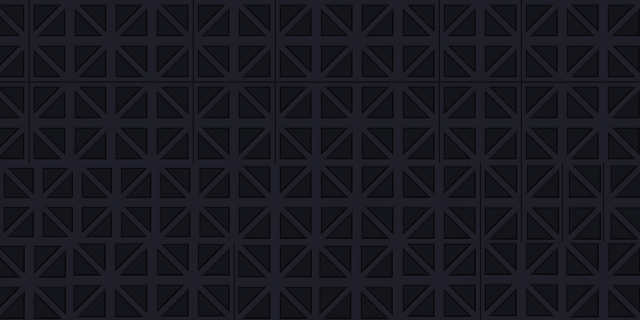
Write a Shadertoy shader that draws this pattern.

```glsl
const float CELL = 0.1282;          // lattice pitch in canvas heights
const vec2 ORIGIN = vec2(0.091, 0.0);
const vec3 FRAME = vec3(0.122, 0.120, 0.160);
const vec3 FLOOR = vec3(0.080, 0.083, 0.106);
const vec3 GROOVE = vec3(0.035, 0.035, 0.047);

vec2 hashGradient(vec2 p) {
    float a = fract(sin(dot(p, vec2(127.1, 311.7))) * 4375.85) * 6.2832;
    return vec2(cos(a), sin(a));
}

float gradientNoise(vec2 p) {
    vec2 i = floor(p), f = fract(p);
    vec2 u = f * f * (3.0 - 2.0 * f);
    vec2 e = vec2(0.0, 1.0);
    float a = dot(hashGradient(i), f);
    float b = dot(hashGradient(i + e.yx), f - e.yx);
    float c = dot(hashGradient(i + e.xy), f - e.xy);
    float d = dot(hashGradient(i + e.yy), f - e.yy);
    return mix(mix(a, b, u.x), mix(c, d, u.x), u.y);
}

// Panels in the two lower bands are slightly resized and shifted
vec2 warpPanels(vec2 q) {
    if (q.y < 3.98) return q;
    if (q.y < 5.9) {
        float block = clamp(floor((q.x - 5.0) / 6.0), -1.0, 1.0);
        float size = 1.0 + 0.0325 * block - 0.0125 * block * block;
        float anchor = 5.0 + 6.0 * max(block, 0.0);
        return vec2(anchor, 5.0) + (q - vec2(anchor, 4.94)) / size;
    }
    float panel = floor((q.x - 5.0) * 0.5);
    vec2 center = vec2(6.0 + 2.0 * panel, 6.86);
    vec2 shift = 0.08 * vec2(gradientNoise(vec2(panel * 0.73, 2.4)),
                             gradientNoise(vec2(panel * 0.61, 7.6)));
    float size = 1.0 + 0.05 * gradientNoise(vec2(panel * 0.83, 4.5));
    return vec2(center.x, 7.0) + (q - center - shift) / size;
}

// Positive inside the triangular recesses, negative on the bars
float recessDepth(vec2 q, float barHalf, float braceHalf) {
    vec2 f = fract(q), id = floor(q);
    vec2 edge = min(f, 1.0 - f);
    float odd = mod(id.x + id.y, 2.0);
    float across = odd > 0.5 ? f.x - f.y : f.x + f.y - 1.0;
    return min(min(edge.x, edge.y) - barHalf, abs(across) * 0.7071 - braceHalf);
}

float repeatDistance(float x, float period) {
    return abs(x - period * round(x / period));
}

// Distance to the hairline joints between panels
float seamDistance(vec2 q) {
    if (q.y < 3.98) {
        float joint = mod(round(q.x * 0.5), 3.0);
        float vertical = joint == 1.0 ? 1.0 : repeatDistance(q.x, 2.0);
        return min(vertical, abs(q.y - 2.0));
    }
    if (q.y < 5.9) return q.x > 10.9 ? repeatDistance(q.x, 1.0) : 1.0;
    return repeatDistance(q.x - 5.0, 6.0);
}

float fill(float d, float aa) {
    return smoothstep(-aa, aa, d);
}

void mainImage(out vec4 fragColor, in vec2 fragCoord) {
    vec2 p = fragCoord / iResolution.y;
    vec2 q = (vec2(p.x, 1.0 - p.y) - ORIGIN) / CELL;
    float aa = 0.6 / (iResolution.y * CELL);
    vec2 lattice = warpPanels(q);

    // Recess shape and its slope toward the upper left
    float depth = recessDepth(lattice, 0.115, 0.07);
    float offset = 0.012;
    float uphill = recessDepth(lattice - offset * 0.7071, 0.115, 0.07);
    float light = clamp((uphill - depth) / offset, -1.0, 1.0);

    // Frame with a fine bevel and faint tonal variation
    float rim = fill(depth + 0.035, aa);
    vec3 color = FRAME + 0.014 * light * rim;
    color *= 1.0 + 0.025 * gradientNoise(q * 0.7);

    // Hairline joints
    float seam = 1.0 - fill(seamDistance(q) - 0.014, aa);
    color = mix(color, GROOVE, 0.85 * seam);

    // Recess floor inside a dark outline
    float outline = 0.031 + 0.011 * light;
    vec3 recess = mix(GROOVE, FLOOR, fill(depth - outline, aa));
    color = mix(color, recess, fill(depth, aa));

    fragColor = vec4(color, 1.0);
}
```
